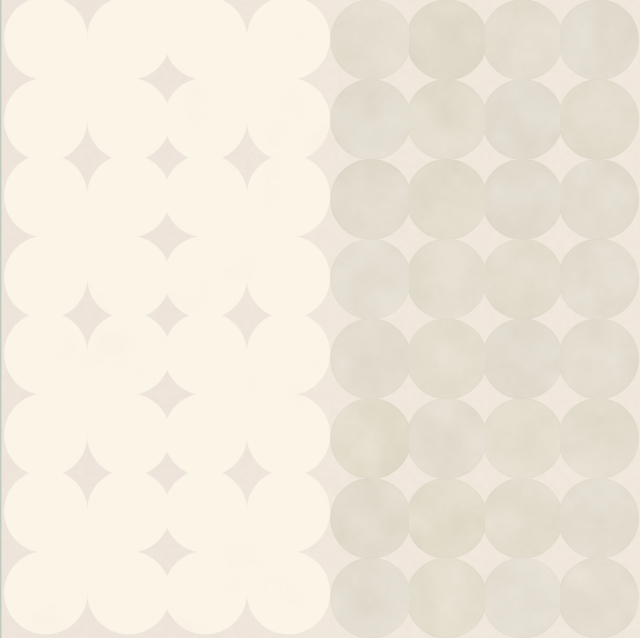
Reproduce this pattern procedurally as a Shadertoy shader.

```glsl
#define ROWS 8.0
#define CREAM_PITCH 0.1232
#define CREAM_RADIUS 0.0651
#define CREAM_AXIS 0.2611
#define ROW_SHIFT 0.0020
#define SAND_PITCH vec2(0.1185, 0.1246)
#define SAND_START vec2(0.5201, 0.0)
#define SAND_RADIUS 0.0633
#define CREAM vec3(0.984, 0.960, 0.910)
#define GROUND vec3(0.943, 0.907, 0.865)
#define SAND_WARM vec3(0.882, 0.862, 0.793)
#define SAND_GREY vec3(0.892, 0.869, 0.822)

float hash(vec2 p) {
    p = fract(p * vec2(0.1931, 0.2173));
    p += dot(p, p.yx + 17.31);
    return fract(p.x * p.y * 43.7);
}

float noise(vec2 p) {
    vec2 i = floor(p), f = fract(p);
    f = f * f * (3.0 - 2.0 * f);
    vec2 e = vec2(0.0, 1.0);
    return mix(mix(hash(i), hash(i + e.yx), f.x),
               mix(hash(i + e.xy), hash(i + e.yy), f.x), f.y);
}

float fbm(vec2 p) {
    float sum = 0.0, weight = 0.5;
    for (int k = 0; k < 4; k++) {
        sum += weight * noise(p);
        p = p * 2.1 + 7.3;
        weight *= 0.5;
    }
    return sum / 0.9375;
}

float box(vec2 p, vec2 halfSize) {
    vec2 d = abs(p) - halfSize;
    return length(max(d, 0.0)) + min(max(d.x, d.y), 0.0);
}

// Four mirrored columns of merged discs, bridged at every other row joint
float creamDistance(vec2 p) {
    float x = abs(p.x - CREAM_AXIS);
    float row = clamp(floor(p.y / CREAM_PITCH), 0.0, ROWS - 1.0);
    float shift = mod(row, 2.0) < 0.5 ? -ROW_SHIFT : ROW_SHIFT;
    float y = p.y - (row + 0.5) * CREAM_PITCH - shift;
    float inner = length(vec2(x - 0.0599, y));
    float outer = length(vec2(x - 0.1895, y));
    float d = min(inner, outer) - CREAM_RADIUS;

    float joint = (floor(row / 2.0) * 2.0 + 1.0) * CREAM_PITCH;
    vec2 bridge = vec2(x - 0.1247, p.y - joint);
    d = min(d, box(bridge, vec2(0.0648, 0.5 * CREAM_PITCH)));
    return min(d, box(vec2(x, p.y), vec2(0.0599, 0.06)));
}

float cover(float d, float pixel) {
    return smoothstep(pixel, -pixel, d);
}

void mainImage(out vec4 fragColor, in vec2 fragCoord) {
    vec2 p = vec2(fragCoord.x, iResolution.y - fragCoord.y) / iResolution.x;
    float pixel = 0.8 / iResolution.x;
    float cloud = fbm(p * 13.0);
    float grain = fbm(p * 150.0) - 0.5;

    // Ground, a little darker behind the cream discs
    vec3 color = GROUND - vec3(0.012, 0.013, 0.008) * smoothstep(0.52, 0.30, p.x);
    color += 0.018 * grain;

    // Cream field with soft warm mottling
    vec3 cream = CREAM + vec3(0.003, 0.006, 0.012) * (cloud - 0.5);
    cream -= vec3(0.006, 0.012, 0.016) * smoothstep(0.58, 0.85, cloud);
    color = mix(color, cream + 0.005 * grain, cover(creamDistance(p), pixel));

    // Sand discs, each with its own tone and worn clouds
    vec2 cell = floor((p - SAND_START) / SAND_PITCH);
    cell = clamp(cell, vec2(0.0), vec2(3.0, ROWS - 1.0));
    vec2 local = p - SAND_START - (cell + 0.5) * SAND_PITCH;
    float disc = length(local) - SAND_RADIUS;
    float tone = hash(cell + 3.7);
    float wear = fbm(p * 21.0 + cell * 5.3) - 0.5;
    vec3 sand = mix(SAND_WARM, SAND_GREY, clamp(tone + wear, 0.0, 1.0));
    sand += (hash(cell + 11.2) - 0.5) * 0.014 + wear * 0.05 + grain * 0.01;
    sand -= 0.012 * smoothstep(0.0035, 0.0, abs(disc));
    color = mix(color, sand, cover(disc, pixel));

    // Thin grey-green strip along the left border
    color = mix(color, vec3(0.75, 0.79, 0.74), cover(p.x - 0.0022, pixel));
    fragColor = vec4(clamp(color, 0.0, 1.0), 1.0);
}
```
